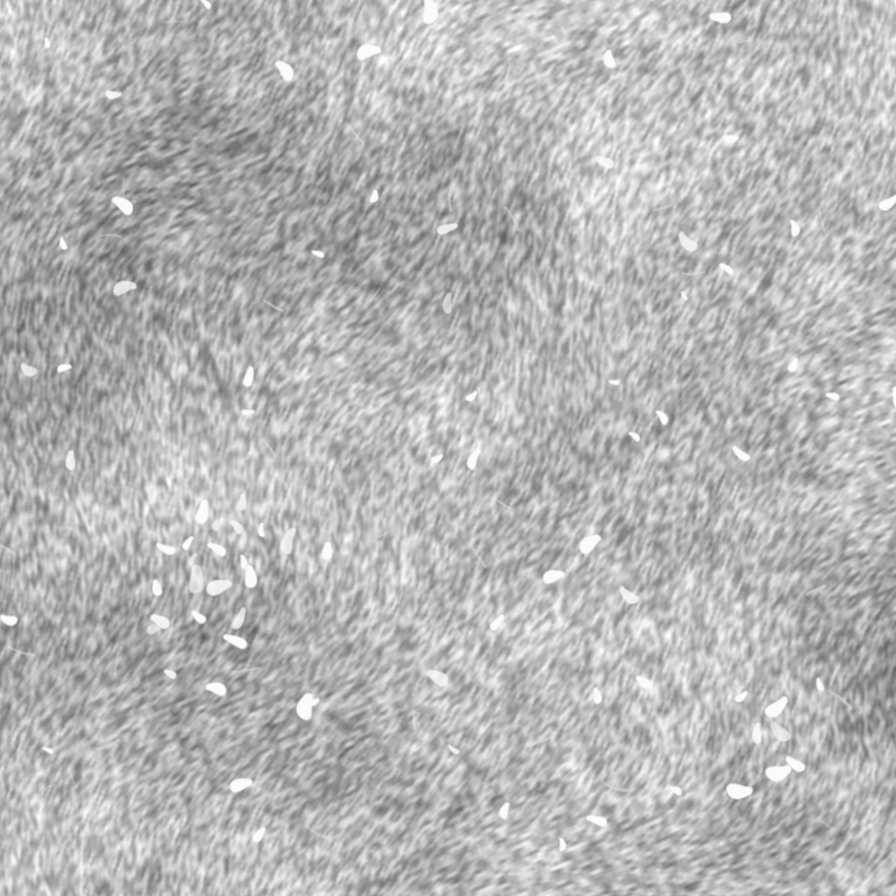
This texture is drawn by a WebGL 1 fragment shader. Its source:

```glsl
precision highp float;
uniform vec2 u_resolution;

const float PI = 3.14159;
const float BASE_TONE = 0.713;
const float HAIR_TONE = 0.92;
const float FLAKE_TONE = 0.985;

float hash(vec2 p) {
  vec3 q = fract(vec3(p.xyx) * 0.1031);
  q += dot(q, q.yzx + 33.33);
  return fract((q.x + q.y) * q.z);
}

mat2 rotation(float angle) {
  float c = cos(angle), s = sin(angle);
  return mat2(c, -s, s, c);
}

float noise(vec2 p) {
  vec2 cell = floor(p), f = fract(p);
  f = f * f * (3.0 - 2.0 * f);
  float low = mix(hash(cell), hash(cell + vec2(1.0, 0.0)), f.x);
  float high = mix(hash(cell + vec2(0.0, 1.0)), hash(cell + 1.0), f.x);
  return mix(low, high, f.y);
}

// Cloudy shading, centred on zero
float clouds(vec2 p) {
  float sum = 0.0, weight = 0.5;
  for (int i = 0; i < 5; i++) {
    sum += weight * (noise(p) - 0.5);
    p = rotation(0.6) * p * 2.1 + 17.3;
    weight *= 0.65;
  }
  return sum;
}

// Noise smeared along a direction into short fibres, centred on zero
float fibres(vec2 p, vec2 direction, float frequency, float smear) {
  float sum = 0.0;
  for (int i = 0; i < 9; i++) {
    float along = (float(i) / 8.0 - 0.5) * smear;
    sum += noise(rotation(0.4) * (p + direction * along) * frequency + 300.0);
  }
  return sum / 9.0 - 0.5;
}

float clump(vec2 p, vec2 center, float radius) {
  return 1.0 - smoothstep(0.4 * radius, radius, length(p - center));
}

// Chance of a flake: even everywhere, or gathered into two clumps
float flakeChance(vec2 p, float chance, float gathered) {
  float groups = 0.6 * clump(p, vec2(0.25, 0.34), 0.13)
               + clump(p, vec2(0.875, 0.185), 0.05);
  return chance * mix(1.0, groups, gathered);
}

// Slightly bent, tapered capsule; size is half length and half width
float flakeDistance(vec2 q, vec2 size, float bend) {
  q.y += bend * q.x * q.x / size.x;
  float taper = 1.0 - 0.3 * clamp(q.x / size.x + 0.4, 0.0, 1.4);
  return length(vec2(max(abs(q.x) - size.x, 0.0), q.y)) - size.y * taper;
}

float flakes(vec2 p, float cells, vec2 size, float chance, float gathered,
             float seed, float softness) {
  float cover = 0.0;
  vec2 home = floor(p * cells);
  for (int y = -1; y <= 1; y++) {
    for (int x = -1; x <= 1; x++) {
      vec2 cell = home + vec2(float(x), float(y));
      vec2 key = cell + seed;
      vec2 jitter = vec2(hash(key + 11.7), hash(key + 23.1));
      vec2 q = rotation(PI * hash(key + 37.9)) * (p - (cell + jitter) / cells);
      float scale = mix(0.5, 1.3, hash(key + 51.3));
      float width = mix(0.6, 1.15, hash(key + 64.7));
      float bend = 0.3 * (hash(key + 78.2) - 0.5);
      float d = flakeDistance(q, size * scale * vec2(1.0, width), bend);
      float present = step(hash(key), flakeChance((cell + 0.5) / cells, chance, gathered));
      float opacity = min(1.0, 0.6 + 1.3 * hash(key + 92.4));
      float shape = 1.0 - smoothstep(-softness, softness, d);
      cover = max(cover, present * opacity * shape);
    }
  }
  return cover;
}

void main() {
  float extent = min(u_resolution.x, u_resolution.y);
  vec2 p = gl_FragCoord.xy / extent;
  float softness = max(0.0018, 0.7 / extent);

  // Felted ground with a slowly turning grain
  float angle = 0.95 + 1.4 * (noise(p * 5.0 + 40.0) - 0.5);
  vec2 direction = vec2(cos(angle), sin(angle));
  float tone = BASE_TONE + 0.36 * clouds(p * 4.0 + 8.0);
  tone += 0.47 * fibres(p, direction, 235.0, 0.0085);
  tone += 0.15 * fibres(p + 3.0, direction, 95.0, 0.014);

  // Faint hairs, then pale flakes
  float hairs = flakes(p, 13.0, vec2(0.012, 0.0017), 0.3, 0.0, 210.0, softness);
  float chips = flakes(p, 14.0, vec2(0.0065, 0.0062), 0.28, 0.0, 70.0, softness);
  chips = max(chips, flakes(p, 36.0, vec2(0.0078, 0.0068), 0.85, 1.0, 130.0, softness));
  tone = mix(tone, HAIR_TONE, 0.55 * hairs);
  tone = mix(tone, FLAKE_TONE, chips);

  gl_FragColor = vec4(vec3(clamp(tone, 0.0, 1.0)), 1.0);
}
```
